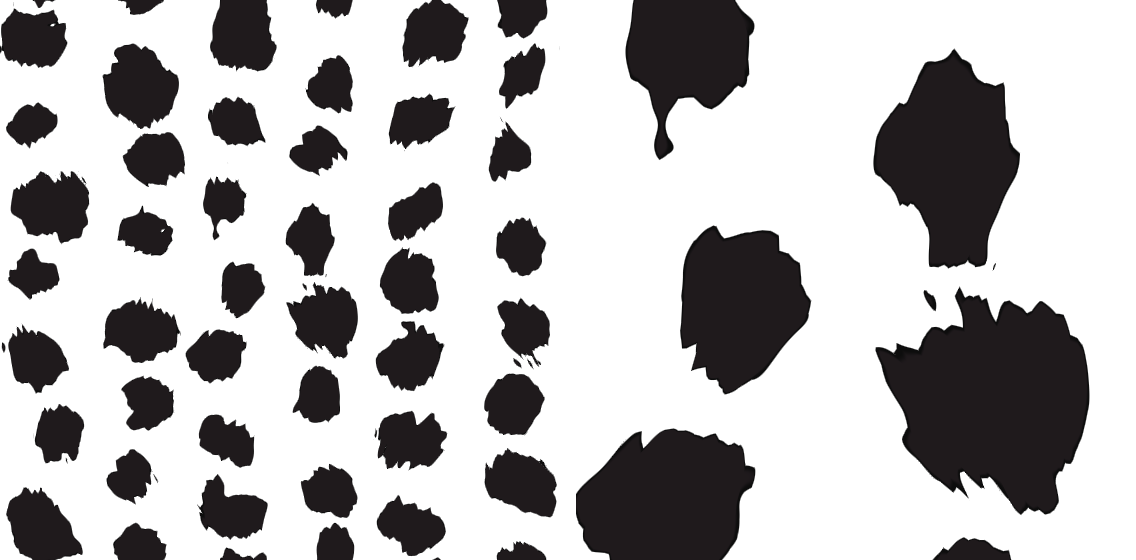
Left: the whole. Right: its middle third, enlarged.
A Shadertoy shader for this pattern:

```glsl
// Seamless animal-hide print: dark furry spots scattered on white.
// Each cell of a wrapped, staggered grid holds one jittered ellipse whose
// outline is broken into hair tips by noise stretched along a brush direction.

const vec2 GRID = vec2(6.0, 7.0);   // columns (even, for the stagger) and rows

vec3 hash3(vec2 p) {
    vec3 q = fract(p.xyx * vec3(0.1031, 0.1030, 0.0973));
    q += dot(q, q.yxz + 33.33);
    return fract((q.xxy + q.yzz) * q.zyx);
}

// Value noise; linear across x keeps the hair tips pointed.
float hairNoise(vec2 p) {
    vec2 i = floor(p), f = p - i;
    f.y = f.y * f.y * (3.0 - 2.0 * f.y);
    float low = mix(hash3(i).x, hash3(i + vec2(1, 0)).x, f.x);
    float high = mix(hash3(i + vec2(0, 1)).x, hash3(i + vec2(1, 1)).x, f.x);
    return mix(low, high, f.y);
}

float softNoise(vec2 p) {
    vec2 f = fract(p);
    return hairNoise(floor(p) + f * f * (3.0 - 2.0 * f));
}

vec2 rotate(vec2 p, float angle) {
    float c = cos(angle), s = sin(angle);
    return vec2(c * p.x - s * p.y, s * p.x + c * p.y);
}

// Approximate signed distance to one furry spot centred on the origin.
float furrySpot(vec2 p, vec2 id) {
    vec3 shape = hash3(id + 31.7);
    vec3 coat = hash3(id + 73.3);
    vec2 seed = floor(coat.xy * 90.0) + 17.0;

    // Lumpy ellipse
    float radius = mix(0.043, 0.066, pow(shape.x, 2.5));
    float stretch = mix(1.0, 1.2, shape.y);
    vec2 e = rotate(p, shape.z * 3.14159) * vec2(stretch, 1.0 / stretch);
    float d = length(e) - radius;
    d += 0.024 * (softNoise(p * 27.0 + seed) - 0.5);

    // Brush direction: near vertical, fanning out toward one end
    vec2 q = rotate(p, (coat.x - 0.5) * 1.3);
    if (coat.y < 0.5) q = -q;
    float across = q.x * (1.0 - 6.0 * q.y);

    // Ragged bites at the fanned end of some spots
    float bite = smoothstep(0.45, 0.95, softNoise(vec2(across * 45.0, q.y * 13.0) + seed + 5.0));
    d += 0.034 * smoothstep(0.55, 0.9, coat.z) * bite * smoothstep(0.0, 0.03, q.y);

    // Hair tips, longest where the brush leaves the spot
    float tip = mix(0.4, 1.0, abs(q.y) / (length(q) + 0.001));
    float hair = hairNoise(vec2(across * 135.0, q.y * 28.0) + seed) - 0.5;
    float fine = hairNoise(vec2(across * 250.0, q.y * 45.0) + seed + 40.0) - 0.5;
    return d + tip * (0.017 * hair + 0.006 * fine);
}

void mainImage(out vec4 fragColor, in vec2 fragCoord) {
    vec2 uv = fragCoord / iResolution.xy;

    // Nearest and second nearest spot among the surrounding cells
    float nearest = 1.0, second = 1.0;
    for (int i = -1; i <= 1; i++) {
        float column = floor(uv.x * GRID.x) + float(i);
        float shift = 0.5 * mod(column, 2.0);
        for (int j = -1; j <= 1; j++) {
            float row = floor(uv.y * GRID.y - shift) + float(j);
            vec2 id = mod(vec2(column, row), GRID);
            vec2 jitter = (hash3(id + 11.1).xy - 0.5) * vec2(0.36, 0.3);
            vec2 centre = (vec2(column, row + shift) + 0.5 + jitter) / GRID;
            float d = furrySpot(uv - centre, id);
            second = min(second, max(nearest, d));
            nearest = min(nearest, d);
        }
    }

    // Keep a white gap between neighbours
    float d = max(nearest, 0.5 * (nearest - second) + 0.008);

    // Ink with a slightly darker rim, antialiased against white
    vec3 rim = vec3(0.05), ink = vec3(0.12, 0.10, 0.11), paper = vec3(1.0);
    vec3 spot = mix(rim, ink, smoothstep(0.0008, 0.0025, -d));
    float cover = clamp(0.5 - d / max(fwidth(d), 0.0001), 0.0, 1.0);
    fragColor = vec4(mix(paper, spot, cover), 1.0);
}
```
